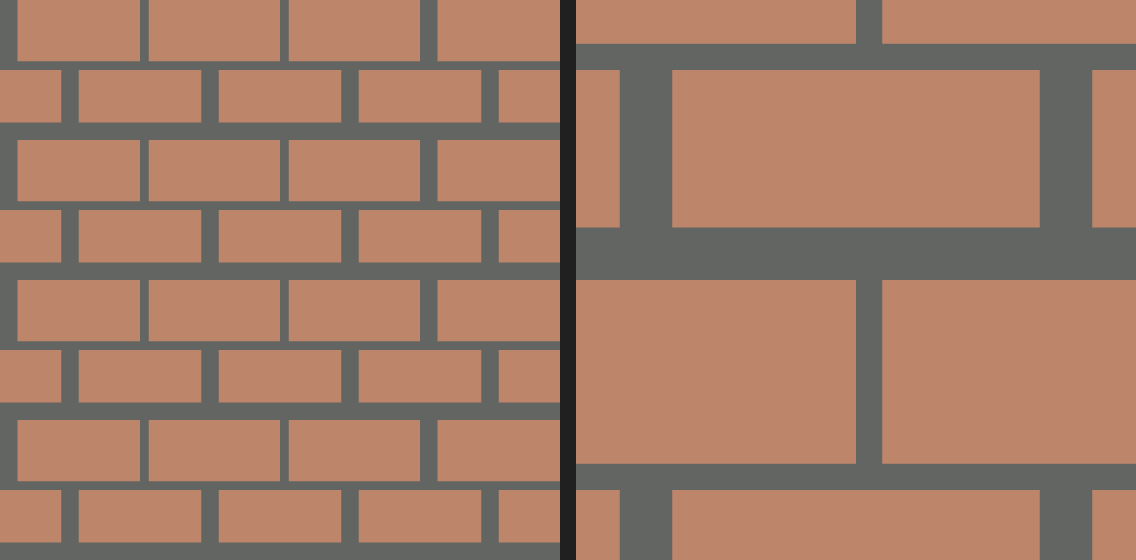
Left, the full canvas; right, a detail of the centre.
This pattern is drawn by a Shadertoy shader. Its source:

```glsl
// Flat running-bond brick wall with uneven mortar joints, tiling on both axes.
#define BRICKS 4.0         // bricks across
#define COURSES 8.0        // courses up
#define GRID 64.0          // layout units along each side of the canvas
#define THIN_JOINT 1.0     // mortar widths, in layout units
#define WIDE_JOINT 2.0
#define STAGGER 7.0        // sideways shift of the even courses
#define BRICK_COLOR vec3(0.741, 0.525, 0.420)
#define MORTAR_COLOR vec3(0.388, 0.396, 0.384)

// Signed distance to the joint that opens each cell; positive on the brick.
float brickDistance(float t, float pitch, float joint) {
    return min(abs(t - 0.5 * joint) - 0.5 * joint, pitch - t);
}

// Share of a pixel that lies on the brick side of an edge.
float coverage(float dist, float pixel) {
    return clamp(dist / pixel + 0.5, 0.0, 1.0);
}

void mainImage(out vec4 fragColor, in vec2 fragCoord) {
    vec2 pixel = GRID / iResolution.xy;
    vec2 p = fragCoord * pixel;
    vec2 pitch = GRID / vec2(BRICKS, COURSES);

    // Courses: even ones rest on a wide bed joint and are shifted sideways
    float course = floor(p.y / pitch.y);
    bool evenCourse = mod(course, 2.0) < 0.5;
    float bedJoint = evenCourse ? WIDE_JOINT : THIN_JOINT;
    p.x = mod(p.x - (evenCourse ? STAGGER : 0.0), GRID);

    // Upright joints: odd courses narrow theirs in the middle columns
    float column = floor(p.x / pitch.x);
    bool outerColumn = column < 0.5 || column > BRICKS - 1.5;
    float headJoint = evenCourse || outerColumn ? WIDE_JOINT : THIN_JOINT;

    // Brick mask
    vec2 local = mod(p, pitch);
    float across = coverage(brickDistance(local.x, pitch.x, headJoint), pixel.x);
    float up = coverage(brickDistance(local.y, pitch.y, bedJoint), pixel.y);

    fragColor = vec4(mix(MORTAR_COLOR, BRICK_COLOR, across * up), 1.0);
}
```
